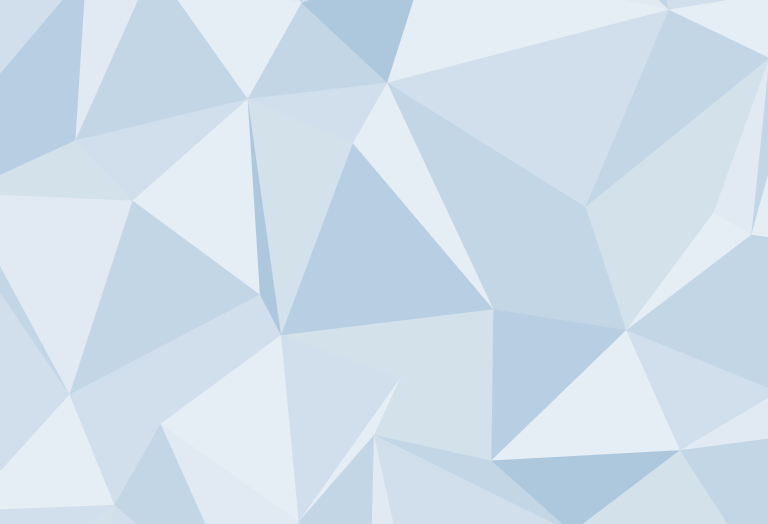
Write a WebGL 2 fragment shader that draws this background.

```glsl
#version 300 es
precision highp float;
// Draws a flat low-poly mesh of irregular triangles in pale icy blues.

uniform vec2 u_resolution;
out vec4 fragColor;

const float CELL_SIZE = 0.245;   // lattice spacing, in canvas heights
const float JITTER = 0.94;       // below 1.0 keeps the mesh free of overlaps
const float TILT = 0.42;         // lattice rotation in radians

const vec3 ICE     = vec3(0.898, 0.929, 0.961);
const vec3 FROST   = vec3(0.882, 0.914, 0.949);
const vec3 MIST    = vec3(0.827, 0.882, 0.922);
const vec3 HAZE    = vec3(0.818, 0.871, 0.922);
const vec3 SLATE   = vec3(0.765, 0.839, 0.898);
const vec3 SKY     = vec3(0.722, 0.812, 0.890);
const vec3 STEEL   = vec3(0.678, 0.780, 0.867);

// Integer hash of a lattice point, giving two values in 0..1.
vec2 hash2(vec2 cell, uint seed) {
  uvec2 v = uvec2(ivec2(cell)) * 1664525u + uvec2(seed, seed * 747u + 1013u);
  v.x += v.y * 1664525u;
  v.y += v.x * 1664525u;
  v ^= v >> 16u;
  v.x += v.y * 1664525u;
  v.y += v.x * 1664525u;
  v ^= v >> 16u;
  return vec2(v & 0xffffu) / 65535.0;
}

float cross2(vec2 a, vec2 b) {
  return a.x * b.y - a.y * b.x;
}

vec2 meshVertex(vec2 cell) {
  return cell + (hash2(cell, 23u) - 0.5) * JITTER;
}

bool isCounterClockwise(vec2 a, vec2 b, vec2 c) {
  return cross2(b - a, c - a) > 0.0;
}

// Signed distance to the line a-b, positive on its left.
float edgeDistance(vec2 p, vec2 a, vec2 b) {
  return cross2(b - a, p - a) / length(b - a);
}

// Smooth coverage of a counter-clockwise triangle.
float triangleCoverage(vec2 p, vec2 a, vec2 b, vec2 c, float pixel) {
  float inside = min(edgeDistance(p, a, b),
                 min(edgeDistance(p, b, c), edgeDistance(p, c, a)));
  return clamp(0.5 + inside / pixel, 0.0, 1.0);
}

// Picks a tone; the thresholds set each tone's share of the area.
vec3 tone(float pick) {
  if (pick < 0.18) return ICE;
  if (pick < 0.34) return FROST;
  if (pick < 0.54) return MIST;
  if (pick < 0.70) return HAZE;
  if (pick < 0.90) return SLATE;
  if (pick < 0.94) return SKY;
  return STEEL;
}

// Evenly spread but irregular tone choice for one half of a cell.
vec3 facetColor(vec2 cell, float side) {
  float spread = dot(cell, vec2(0.7549, 0.5698)) + 0.43 * side;
  float noise = 0.3 * hash2(cell, 71u + uint(side)).x;
  return tone(fract(spread + noise));
}

// Adds both triangles of one cell; w accumulates the coverage.
vec4 cellFacets(vec2 p, vec2 cell, float pixel) {
  vec2 a = meshVertex(cell);
  vec2 b = meshVertex(cell + vec2(1.0, 0.0));
  vec2 c = meshVertex(cell + vec2(1.0, 1.0));
  vec2 d = meshVertex(cell + vec2(0.0, 1.0));

  // Split along a diagonal that lies inside the quad.
  bool canSplitAC = isCounterClockwise(a, b, c) && isCounterClockwise(a, c, d);
  bool canSplitBD = isCounterClockwise(a, b, d) && isCounterClockwise(b, c, d);
  bool splitAC = canSplitAC && (!canSplitBD || hash2(cell, 5u).x < 0.5);

  float first = triangleCoverage(p, a, b, splitAC ? c : d, pixel);
  float second = triangleCoverage(p, splitAC ? a : b, c, d, pixel);
  return vec4(facetColor(cell, 0.0), 1.0) * first
       + vec4(facetColor(cell, 1.0), 1.0) * second;
}

void main() {
  float scale = 1.0 / (CELL_SIZE * u_resolution.y);
  mat2 rotation = mat2(cos(TILT), sin(TILT), -sin(TILT), cos(TILT));
  vec2 p = rotation * gl_FragCoord.xy * scale + vec2(3.3, 7.6);

  // Blend every facet that can reach this point.
  vec4 sum = vec4(0.0);
  for (int y = -1; y <= 1; y++) {
    for (int x = -1; x <= 1; x++) {
      sum += cellFacets(p, floor(p) + vec2(x, y), scale);
    }
  }
  fragColor = vec4(sum.rgb / max(sum.a, 0.001), 1.0);
}
```
